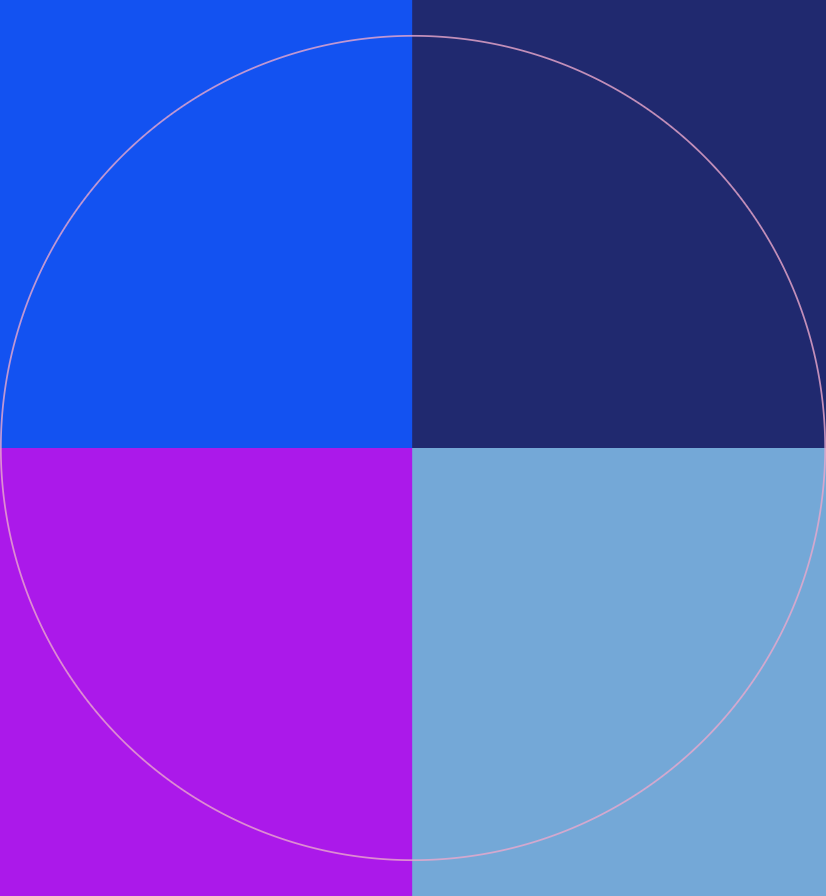
Reproduce this background procedurally as a WebGL 2 fragment shader.

```glsl
#version 300 es
precision highp float;
// Four flat colour quadrants meeting near the centre, with one thin pink
// ring that nearly touches the left and right edges.
// Quadrants are blended by smooth steps; the ring is a circle distance.

uniform vec2 u_resolution;
out vec4 outColor;

// Coverage of a thin line, given the distance to its centre.
float lineCoverage(float dist, float halfWidth, float pixel) {
    return clamp((halfWidth - abs(dist)) / pixel + 0.5, 0.0, 1.0);
}

void main() {
    // Centred coordinates, one unit per canvas width.
    float pixel = 1.0 / u_resolution.x;
    vec2 p = (gl_FragCoord.xy - 0.5 * u_resolution) * pixel;

    vec3 blue = vec3(0.075, 0.322, 0.945);
    vec3 navy = vec3(0.125, 0.16, 0.435);
    vec3 violet = vec3(0.67, 0.098, 0.918);
    vec3 sky = vec3(0.455, 0.66, 0.843);
    vec3 pink = vec3(0.92, 0.66, 0.80);

    // Quadrants with edges softened over one pixel.
    vec2 side = clamp((p + vec2(0.001, 0.0)) / pixel + 0.5, 0.0, 1.0);
    vec3 lower = mix(violet, sky, side.x);
    vec3 upper = mix(blue, navy, side.x);
    vec3 color = mix(lower, upper, side.y);

    // Thin ring.
    float ring = lineCoverage(length(p) - 0.499, 0.00106, pixel);
    color = mix(color, pink, 0.8 * ring);

    outColor = vec4(color, 1.0);
}
```
